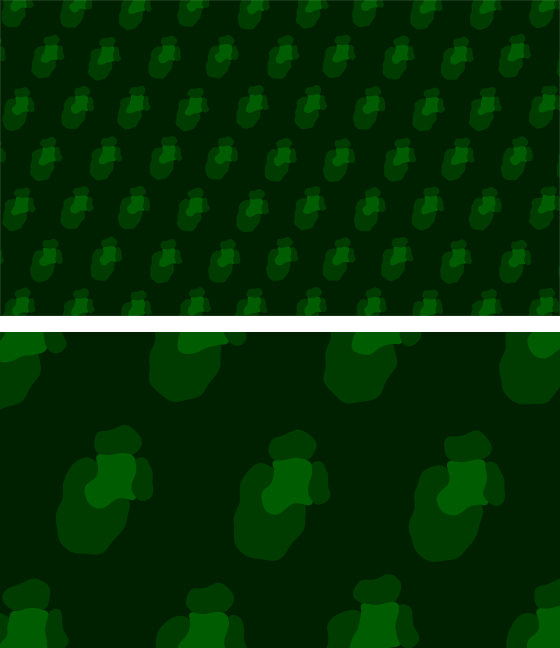
Top: the whole. Bottom: its middle third, enlarged.
Reproduce this pattern procedurally as a WebGL 1 fragment shader.

```glsl
precision highp float;
uniform vec2 u_resolution;

const float ROWS_SCALE = 5.4;      // motif spacings per canvas height
const float ROW_STEP = 0.8660254;  // row height in spacings
const float UNIT = 120.0;          // motif drawing units per spacing
const float JITTER = 3.5;          // shift of a motif, in drawing units
const float TILT = 0.05;           // rotation of a motif, in radians
const float WOBBLE = 0.9;          // unevenness of the outlines
const float BORDER = 0.00347;      // frame width per canvas height
const float BORDER_LIGHT = 0.085;
const vec3 GROUND = vec3(0.0, 0.13, 0.0);
const vec3 LEAF = vec3(0.0, 0.23, 0.0);
const vec3 BRIGHT = vec3(0.0, 0.36, 0.0);

float hash(vec2 p) {
  vec3 q = fract(vec3(p.xyx) * 0.1031);
  q += dot(q, q.yzx + 33.33);
  return fract((q.x + q.y) * q.z);
}

// Random offset from -1 to 1 on each axis
vec2 hashOffset(vec2 p) {
  return 2.0 * vec2(hash(p + 17.3), hash(p + 71.9)) - 1.0;
}

float smoothUnion(float a, float b, float k) {
  float h = max(k - abs(a - b), 0.0) / k;
  return min(a, b) - 0.25 * h * h * k;
}

// Capsule whose radius runs from ra at a to rb at b
float taper(vec2 p, vec2 a, vec2 b, float ra, float rb) {
  vec2 ab = b - a;
  float t = clamp(dot(p - a, ab) / dot(ab, ab), 0.0, 1.0);
  return length(p - a - ab * t) - mix(ra, rb, t);
}

float roundBox(vec2 p, vec2 halfSize, float r) {
  vec2 q = abs(p) - halfSize + r;
  return length(max(q, 0.0)) + min(max(q.x, q.y), 0.0) - r;
}

float bodyShape(vec2 p) {
  float egg = taper(p, vec2(-12.0, 7.0), vec2(-9.0, -24.0), 13.0, 22.0);
  float shoulder = length(p - vec2(7.5, -14.0)) - 12.0;
  return smoothUnion(egg, shoulder, 12.0);
}

float capShape(vec2 p) {
  return taper(p, vec2(1.5, 31.5), vec2(15.0, 32.5), 8.5, 10.5);
}

float neckShape(vec2 p) {
  float neck = roundBox(p - vec2(9.5, 8.0), vec2(13.5, 15.5), 4.0);
  float lobe = length(p - vec2(-3.0, -5.0)) - 9.0;
  return smoothUnion(neck, lobe, 6.0);
}

float sideShape(vec2 p) {
  return taper(p, vec2(27.0, 18.5), vec2(28.5, 0.5), 4.5, 7.5);
}

float cover(float dist, float pixel) {
  return clamp(0.5 - dist / pixel, 0.0, 1.0);
}

void main() {
  vec2 fromCentre = gl_FragCoord.xy - 0.5 * u_resolution;
  vec2 p = fromCentre / u_resolution.y * ROWS_SCALE;
  float pixel = ROWS_SCALE * UNIT / u_resolution.y;

  // Staggered rows
  float row = floor(p.y / ROW_STEP + 0.5);
  float shift = 0.5 * mod(row, 2.0);
  float column = floor(p.x - shift + 0.5);
  vec2 cell = vec2(column, row) + 50.0;
  vec2 q = (p - vec2(column + shift, row * ROW_STEP)) * UNIT;

  // Placement and uneven outline of each motif
  q -= JITTER * hashOffset(cell);
  float angle = TILT * (2.0 * hash(cell + 5.7) - 1.0);
  float c = cos(angle);
  float s = sin(angle);
  q = vec2(c * q.x - s * q.y, s * q.x + c * q.y);
  vec2 phase = 1.5 * hashOffset(cell + 9.1);
  q += WOBBLE * sin(q.yx * vec2(0.31, 0.27) + phase);

  // Layers from back to front
  vec3 colour = GROUND;
  float leaf = min(bodyShape(q), capShape(q));
  colour = mix(colour, LEAF, cover(leaf, pixel));
  vec2 neckShift = 0.8 * hashOffset(cell + 23.0);
  colour = mix(colour, BRIGHT, cover(neckShape(q - neckShift), pixel));
  colour = mix(colour, LEAF, cover(sideShape(q), pixel));

  // Pale frame
  vec2 inset = 0.5 * u_resolution - abs(fromCentre);
  float edge = min(inset.x, inset.y) - BORDER * u_resolution.y;
  colour = mix(colour, vec3(1.0), BORDER_LIGHT * cover(edge, 1.0));

  gl_FragColor = vec4(colour, 1.0);
}
```
